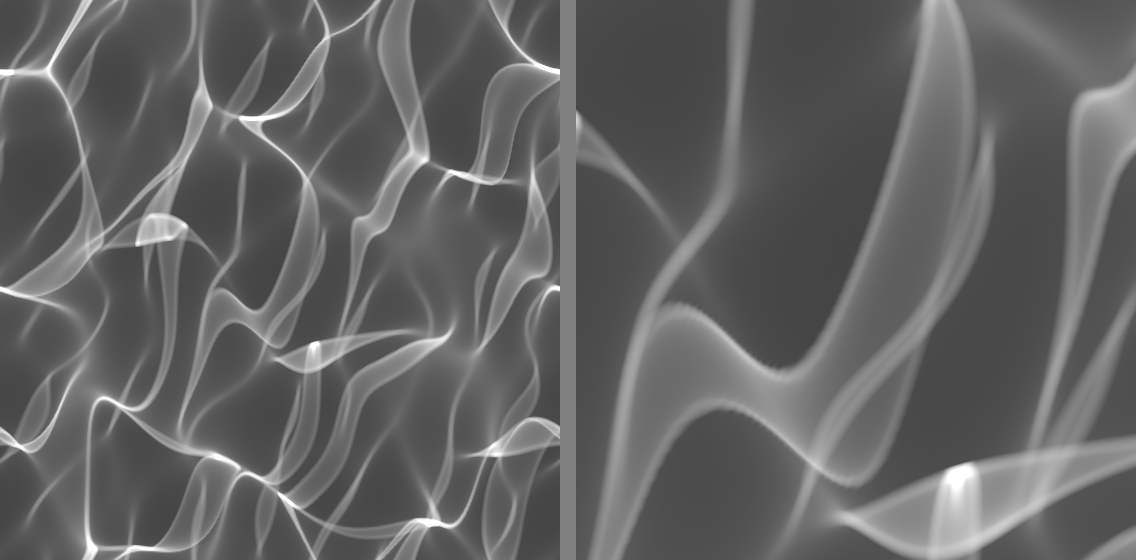
Left: the whole. Right: its middle third, enlarged.
Reproduce this texture procedurally as a three.js fragment shader.

```glsl
varying vec2 vUv;

const float TAU = 6.2831853;
const int RAYS = 68;                   // light rays traced per bend

// Each bend: fewest waves, most waves, lean, spread of direction
const vec4 RIBBON_WAVES = vec4(2.0, 8.0, 0.42, 4.6);
const vec4 CREASE_WAVES = vec4(2.0, 7.0, 0.20, 7.0);
const vec4 VEIL_WAVES = vec4(4.0, 10.0, 0.42, 9.0);
const float RIBBON_SEED = 23.0;
const float CREASE_SEED = 61.0;
const float VEIL_SEED = 83.0;
const float RIBBON_BEND = 0.104;
const float CREASE_BEND = 0.056;
const float VEIL_BEND = 0.064;
const float SHARP_BLUR = 0.0048;
const float VEIL_BLUR = 0.0055;
const float VEIL_SHARE = 0.30;

// Curving of the layers and final tone
const float SWIRL_SEED = 101.0;
const float SWIRL_SIZE = 0.030;
const float DARK = 0.213;
const float GAIN = 0.30;

// Eight waves along one row, and the farthest they can shift light
struct Bend {
  vec4 countA, countB, phaseA, phaseB, sizeA, sizeB;
  float reach;
};

vec4 hash4(float seed) {
  vec4 p = fract(seed * vec4(0.1031, 0.1030, 0.0973, 0.1099));
  p += dot(p, p.wzxy + 33.33);
  return fract((p.xxyz + p.yzzw) * p.zywx);
}

// Smooth periodic displacement from random whole-number waves
vec2 swirl(vec2 p, float seed) {
  vec2 shift = vec2(0.0);
  for (int i = 0; i < 7; i++) {
    vec4 h = hash4(seed + float(i));
    vec2 k = floor(h.xy * 9.0) - 4.0;
    float angle = TAU * h.z;
    shift += vec2(cos(angle), sin(angle))
           * cos(TAU * (dot(k, p) + h.w)) / (1.0 + length(k));
  }
  return SWIRL_SIZE * shift;
}

vec4 waveCounts(float seed, vec4 waves) {
  return floor(mix(vec4(waves.x), vec4(waves.y + 1.0), hash4(seed)));
}

// Wave phases in one row, with whole-number counts across rows
vec4 rowPhases(float row, vec4 counts, float seed, vec4 waves) {
  vec4 across = floor(0.5 - waves.z * counts + waves.w * (hash4(seed) - 0.5));
  return TAU * (across * row + hash4(seed + 1.0));
}

Bend makeBend(float row, float seed, vec4 waves, float strength) {
  Bend b;
  b.countA = waveCounts(seed, waves);
  b.countB = waveCounts(seed + 1.0, waves);
  b.phaseA = rowPhases(row, b.countA, seed + 2.0, waves);
  b.phaseB = rowPhases(row, b.countB, seed + 4.0, waves);
  b.sizeA = strength / b.countA;
  b.sizeB = strength / b.countB;
  b.reach = dot(b.sizeA + b.sizeB, vec4(1.0)) + 0.01;
  return b;
}

float shiftAt(Bend b, float x) {
  return dot(b.sizeA, cos(b.countA * TAU * x + b.phaseA))
       + dot(b.sizeB, cos(b.countB * TAU * x + b.phaseB));
}

// Light density at x from parallel rays after one bend
float bentLight(Bend b, float x, float blur) {
  float spacing = 2.0 * b.reach / float(RAYS);
  float light = 0.0, lastHit = 0.0, lastCover = 0.0;
  for (int i = 0; i <= RAYS; i++) {
    float offset = float(i) * spacing - b.reach;
    float hit = offset + shiftAt(b, x + offset);
    float cover = smoothstep(-blur, blur, hit);
    if (i > 0) {
      light += spacing * abs(cover - lastCover)
             / max(abs(hit - lastHit), 0.00001);
    }
    lastHit = hit;
    lastCover = cover;
  }
  return light;
}

// Ribbons bent along x, then creased along y: each ray that lands here
// brings the ribbon light of the row it came from
float creasedLight(vec2 p) {
  Bend b = makeBend(p.x, CREASE_SEED, CREASE_WAVES, CREASE_BEND);
  float spacing = 2.0 * b.reach / float(RAYS);
  float light = 0.0, lastHit = 0.0, lastCover = 0.0;
  for (int i = 0; i <= RAYS; i++) {
    float offset = float(i) * spacing - b.reach;
    float hit = offset + shiftAt(b, p.y + offset);
    float cover = smoothstep(-SHARP_BLUR, SHARP_BLUR, hit);
    if (i > 0 && cover != lastCover) {
      float gap = max(abs(hit - lastHit), 0.00001);
      float back = clamp(hit * sign(hit - lastHit) / gap, 0.0, 1.0);
      float row = p.y + offset - back * spacing;
      Bend ribbon = makeBend(row, RIBBON_SEED, RIBBON_WAVES, RIBBON_BEND);
      light += spacing * abs(cover - lastCover) / gap
             * bentLight(ribbon, p.x, SHARP_BLUR);
    }
    lastHit = hit;
    lastCover = cover;
  }
  return light;
}

void main() {
  vec2 veilPos = vUv + swirl(vUv, SWIRL_SEED + 20.0);
  Bend veil = makeBend(veilPos.y, VEIL_SEED, VEIL_WAVES, VEIL_BEND);
  float veils = bentLight(veil, veilPos.x, VEIL_BLUR);
  float ribbons = creasedLight(vUv + swirl(vUv, SWIRL_SEED));

  // Compress the highlights like film
  float light = mix(ribbons, veils, VEIL_SHARE);
  float grey = DARK + GAIN * log(1.0 + light);
  gl_FragColor = vec4(vec3(min(grey, 1.0)), 1.0);
}
```
